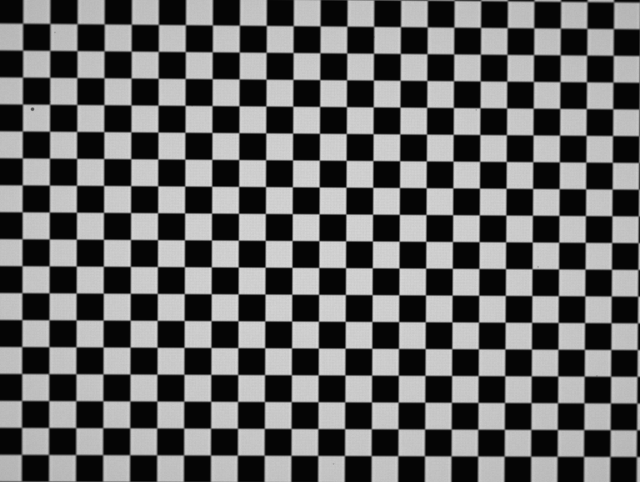
Write a Shadertoy shader that draws this pattern.

```glsl
// A black and white checkerboard seen through a slightly tilted lens.
// Bent cell coordinates feed two soft square waves, whose product is the
// checker; vignette, fine weave, grain and dust then shade the pale squares.

#define BLACK 0.018                   // ink level
#define WHITE 0.815                   // paper level at the centre
#define VIGNETTE 0.11                 // paper darkening at the corners
#define EDGE_BLUR 0.050               // half width of an edge, in cells
#define CORNER_BLUR 0.022             // extra edge blur at the corners
#define LENS_BEND 0.00064             // columns narrow towards the right
#define WEAVE 0.010                   // strength of the fine mesh
#define GRAIN 0.016                   // strength of the noise
#define HALO 0.025                    // bright rim beside upright edges
#define SPOT vec2(0.0508, 0.1706)     // largest dust spot, in canvas widths

const float PI = 3.14159265;

float hash(vec2 p) {
    vec3 q = fract(vec3(p.xyx) * 0.1031);
    q += dot(q, q.yzx + 33.33);
    return fract((q.x + q.y) * q.z);
}

// Maps canvas widths, y down, to cells with edges at whole numbers.
vec2 cellCoords(vec2 p) {
    vec2 origin = vec2(0.0363 - 0.0028 * p.y, 0.0367 + 0.0091 * p.x);
    vec2 pitch = vec2(0.04255 - 0.00024 * p.y, 0.04212 - 0.00035 * p.x);
    vec2 c = (p - origin) / pitch;
    c.x += LENS_BEND * c.x * c.x;
    return c;
}

// Distance to the nearest edge on each axis.
vec2 edgeDistance(vec2 c) {
    return 0.5 - abs(fract(c) - 0.5);
}

// Square wave of period two with rounded steps.
vec2 softSquare(vec2 c, float blur) {
    vec2 side = 1.0 - 2.0 * mod(floor(c), 2.0);
    return side * sin(0.5 * PI * min(edgeDistance(c) / blur, 1.0));
}

// Faint specks, at most one in each block of a coarse grid.
float specks(vec2 p) {
    vec2 g = p * 9.0;
    vec2 id = floor(g);
    vec2 centre = 0.2 + 0.6 * vec2(hash(id + 3.7), hash(id + 19.1));
    float present = step(0.82, hash(id + 41.3));
    return present * (1.0 - smoothstep(0.006, 0.020, length(g - id - centre)));
}

void mainImage(out vec4 fragColor, in vec2 fragCoord) {
    vec2 p = vec2(fragCoord.x, iResolution.y - fragCoord.y) / iResolution.x;
    vec2 lens = 2.0 * fragCoord / iResolution.xy - 1.0;
    float falloff = 0.5 * dot(lens, lens);

    // Checker
    vec2 c = cellCoords(p);
    float pixel = 1.0 / (0.0425 * iResolution.x);
    float blur = max(EDGE_BLUR + CORNER_BLUR * falloff, 0.75 * pixel);
    vec2 wave = softSquare(c, blur);
    float paper = 0.5 - 0.5 * wave.x * wave.y;

    // Paper tone
    float tone = WHITE - VIGNETTE * falloff;
    vec2 mesh = sin(2.0 * PI * 9.0 * c);
    tone += WEAVE * 0.5 * (mesh.x + mesh.y) * (1.0 - falloff);
    tone += GRAIN * (hash(floor(p * 512.0)) - 0.5);
    float rim = (edgeDistance(c).x - 1.5 * blur) / (0.6 * blur);
    tone += HALO * exp(-rim * rim);

    // Dust
    float spot = 1.0 - smoothstep(0.0012, 0.0040, length(p - SPOT));
    tone *= 1.0 - 0.60 * spot - 0.14 * specks(p);

    float value = mix(BLACK, tone, paper);
    fragColor = vec4(vec3(value), 1.0);
}
```
